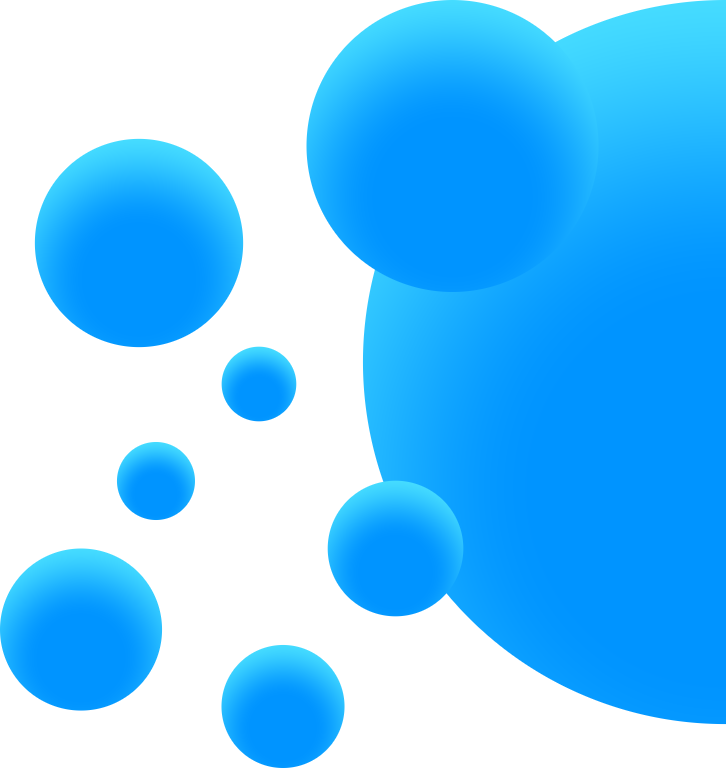
A WebGL 2 fragment shader for this background:

```glsl
#version 300 es
precision highp float;
// Glossy blue balls of many sizes scattered over white, one cut by the right edge.
// Each ball is a circle distance function, shaded by the distance to a point
// below its centre so that a pale cyan rim lights the top and sides.

uniform vec2 u_resolution;
out vec4 fragColor;

// Deep blue core that fades to pale cyan; q is the place in units of the radius.
vec3 ballColor(vec2 q) {
    float rim = smoothstep(0.5, 1.5, length(q + vec2(0.0, 0.35)));
    return mix(vec3(0.0, 0.58, 1.0), vec3(0.29, 0.88, 1.0), rim);
}

void main() {
    // Units of the canvas height
    vec2 p = gl_FragCoord.xy / u_resolution.y;
    float pixel = 1.0 / u_resolution.y;

    // Centre and radius of each ball, from back to front
    vec3 balls[8] = vec3[8](
        vec3(0.944, 0.5286, 0.4714),
        vec3(0.5892, 0.8099, 0.1901),
        vec3(0.181, 0.6836, 0.1356),
        vec3(0.3372, 0.5, 0.0486),
        vec3(0.2031, 0.3737, 0.0508),
        vec3(0.515, 0.2858, 0.0883),
        vec3(0.1055, 0.1803, 0.1055),
        vec3(0.3685, 0.0801, 0.0801));

    // Paint the balls over white with smooth edges
    vec3 color = vec3(1.0);
    for (int i = 0; i < 8; i++) {
        vec2 offset = p - balls[i].xy;
        float radius = balls[i].z;
        float cover = clamp(0.5 - (length(offset) - radius) / pixel, 0.0, 1.0);
        color = mix(color, ballColor(offset / radius), cover);
    }
    fragColor = vec4(color, 1.0);
}
```
